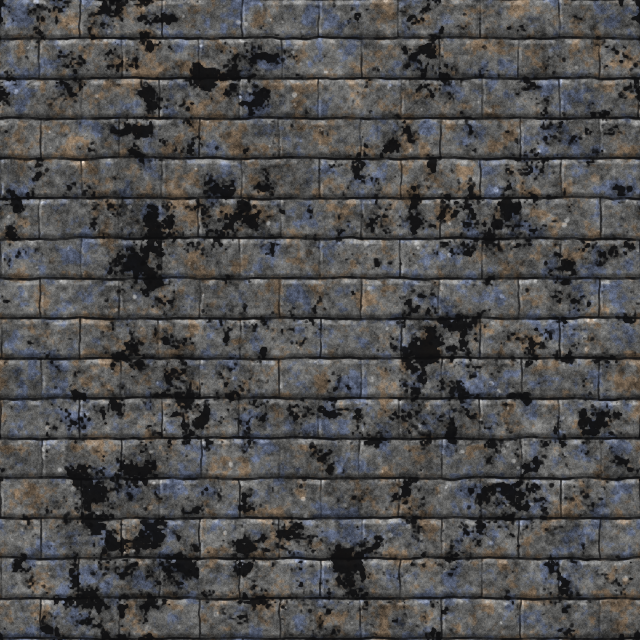
This texture is drawn by a three.js fragment shader. Its source:

```glsl
// Weathered dark grey stone brick wall: 16 courses of 8 bricks in running bond.
varying vec2 vUv;

const float COURSES = 16.0;
const float BRICKS = 8.0;
const vec3 STONE = vec3(0.362, 0.362, 0.358);
const vec3 SOOT = vec3(0.055, 0.055, 0.06);
const vec3 BLUE_TINT = vec3(0.86, 0.97, 1.25);
const vec3 RUST_TINT = vec3(1.2, 0.99, 0.78);

float hash(vec2 p) {
  vec3 q = fract(p.xyx * 0.1031);
  q += dot(q, q.yzx + 33.33);
  return fract((q.x + q.y) * q.z);
}

// Value noise that wraps after the given number of cells
float valueNoise(vec2 uv, float cells, float seed) {
  vec2 p = uv * cells;
  vec2 i = floor(p);
  vec2 f = fract(p);
  f = f * f * (3.0 - 2.0 * f);
  vec2 a = mod(i, cells) + seed;
  vec2 b = mod(i + 1.0, cells) + seed;
  return mix(mix(hash(a), hash(vec2(b.x, a.y)), f.x),
             mix(hash(vec2(a.x, b.y)), hash(b), f.x), f.y);
}

// Four octaves, averaging 0.5
float layeredNoise(vec2 uv, float cells, float gain, float seed) {
  float sum = 0.0;
  float total = 0.0;
  float weight = 1.0;
  for (int i = 0; i < 4; i++) {
    sum += weight * valueNoise(uv, cells, seed + float(i) * 17.0);
    total += weight;
    weight *= gain;
    cells *= 2.0;
  }
  return sum / total;
}

// Cellular specks: a share of the cells holds a dot of random size
float specks(vec2 uv, float cells, float share, float seed) {
  vec2 p = uv * cells;
  vec2 base = floor(p);
  float cover = 0.0;
  for (int y = -1; y <= 1; y++) {
    for (int x = -1; x <= 1; x++) {
      vec2 cell = base + vec2(float(x), float(y));
      vec2 id = mod(cell, cells) + seed;
      vec2 center = cell + vec2(hash(id + 5.3), hash(id + 11.7));
      float radius = 0.2 + 0.35 * hash(id + 23.1);
      float dotCover = 1.0 - smoothstep(radius - 0.2, radius + 0.15, length(p - center));
      cover = max(cover, dotCover * step(hash(id), share));
    }
  }
  return cover;
}

// Soft band around a signed distance
float band(float d, float center, float halfWidth, float blur) {
  return 1.0 - smoothstep(halfWidth, halfWidth + blur, abs(d - center));
}

void main() {
  // Rough edges
  vec2 wobble = vec2(layeredNoise(vUv, 48.0, 0.6, 3.0),
                     layeredNoise(vUv, 24.0, 0.6, 41.0)) - 0.5;
  vec2 uv = vUv + wobble * vec2(0.005, 0.007);

  // Running bond layout
  float y = (uv.y - 0.0026) * COURSES;
  float course = mod(floor(y), COURSES);
  float x = uv.x * BRICKS + 0.5 * (1.0 - mod(course, 2.0));
  float joint = mod(floor(x + 0.5), BRICKS);
  x += (hash(vec2(joint, course) + 7.0) - 0.5) * 0.05;
  vec2 brick = vec2(mod(floor(x), BRICKS), course);
  float bedDist = (y - floor(y + 0.5)) / COURSES;
  float headDist = (x - floor(x + 0.5)) / BRICKS;

  // Stone tone and grain
  float grain = layeredNoise(vUv, 100.0, 0.8, 90.0) - 0.5;
  float mottle = layeredNoise(vUv, 18.0, 0.65, 130.0) - 0.5;
  float tone = 1.0 + 1.15 * grain + 0.75 * mottle;
  tone += 0.12 * (hash(brick + 61.0) - 0.5);
  vec3 color = STONE * tone;

  // Faint blue and rust stains
  float stain = layeredNoise(vUv, 30.0, 0.75, 170.0);
  color *= mix(vec3(1.0), BLUE_TINT, 0.8 * smoothstep(0.54, 0.72, stain));
  color *= mix(vec3(1.0), RUST_TINT, 0.8 * smoothstep(0.46, 0.28, stain));

  // Worn light upper and left edges
  float wear = layeredNoise(vUv, 40.0, 0.7, 210.0);
  float worn = smoothstep(0.36, 0.68, wear);
  color += 0.2 * worn * band(bedDist, -0.0055, 0.001, 0.005);
  color += 0.13 * worn * band(headDist, 0.0035, 0.0006, 0.0025);
  color += 0.22 * specks(vUv, 120.0, 0.035, 19.0) * smoothstep(0.45, 0.65, wear);

  // Joints: deep beds with a shadow above, faint broken heads
  float bedDepth = 0.6 + 0.4 * smoothstep(0.3, 0.6, wear);
  color *= 1.0 - 0.35 * band(bedDist, 0.003, 0.001, 0.006);
  color = mix(color, SOOT, 0.88 * bedDepth * band(bedDist, 0.0, 0.0008, 0.0022));
  float headDepth = 0.2 + 0.5 * smoothstep(0.35, 0.65, mottle + 0.5);
  color = mix(color, SOOT, headDepth * band(headDist, 0.0, 0.0004, 0.002));

  // Clustered soot and small pits
  float cluster = layeredNoise(vUv, 9.0, 0.6, 250.0) - 0.5;
  float crust = layeredNoise(vUv, 34.0, 0.8, 290.0) + 0.6 * cluster;
  color *= 1.0 - 0.28 * smoothstep(0.48, 0.66, crust);
  color = mix(color, SOOT, 0.9 * smoothstep(0.61, 0.69, crust));
  float pits = specks(uv, 128.0, 0.12, 53.0) * smoothstep(0.44, 0.6, crust);
  color = mix(color, SOOT, 0.75 * pits);

  gl_FragColor = vec4(clamp(color, 0.0, 1.0), 1.0);
}
```
